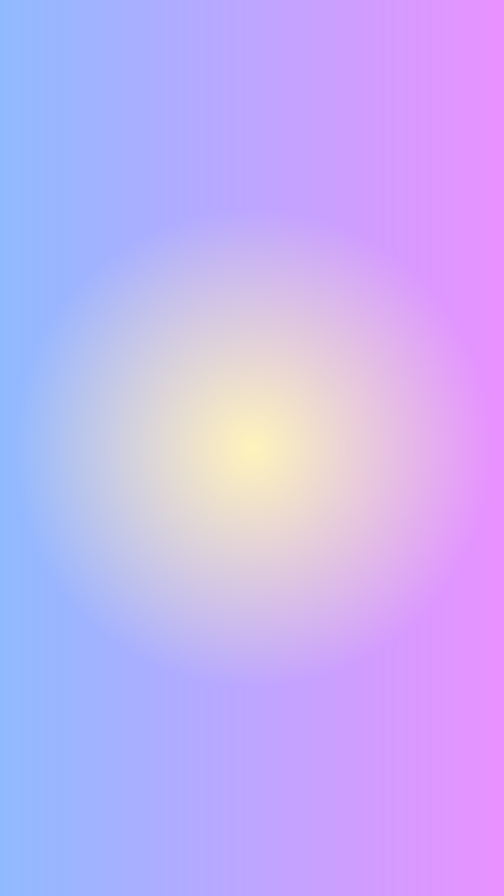
A Shadertoy shader for this background:

```glsl
#define LEFT_BLUE vec3(0.565, 0.730, 1.000)
#define RIGHT_PINK vec3(0.915, 0.570, 1.000)
#define GLOW_CREAM vec3(1.000, 0.955, 0.735)
#define GLOW_CENTER vec2(0.5, 0.5)
#define GLOW_RADIUS 0.475 // in canvas widths

// Opacity falls evenly from the centre to the rim
float glowOpacity(vec2 offset) {
    return clamp(1.0 - length(offset) / GLOW_RADIUS, 0.0, 1.0);
}

void mainImage(out vec4 fragColor, in vec2 fragCoord) {
    vec2 uv = fragCoord / iResolution.xy;

    // Horizontal backdrop
    vec3 color = mix(LEFT_BLUE, RIGHT_PINK, uv.x);

    // Round central glow
    vec2 aspect = vec2(1.0, iResolution.y / iResolution.x);
    vec2 offset = (uv - GLOW_CENTER) * aspect;
    color = mix(color, GLOW_CREAM, glowOpacity(offset));

    fragColor = vec4(color, 1.0);
}
```
